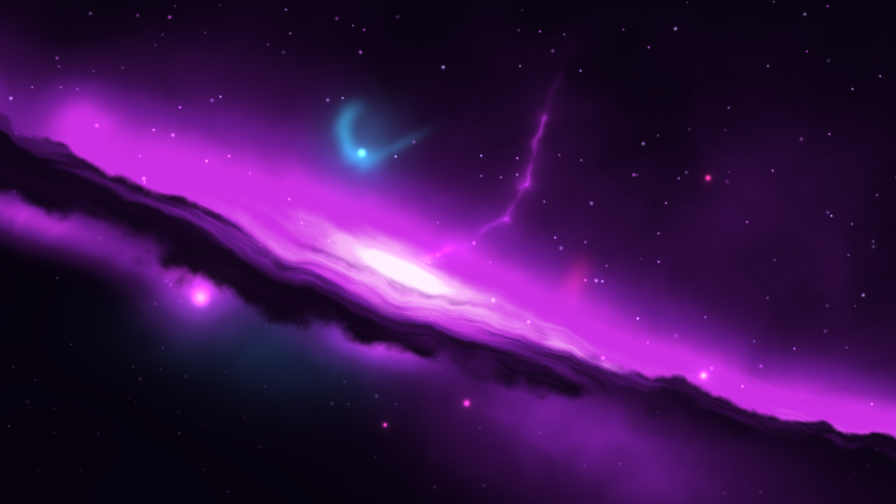
Write a Shadertoy shader that draws this background.

```glsl
const vec3 NIGHT = vec3(0.022, 0.005, 0.05);
const vec3 PLUM = vec3(0.19, 0.04, 0.26);
const vec3 VIOLET = vec3(0.42, 0.10, 0.57);
const vec3 MAGENTA = vec3(0.80, 0.19, 0.90);
const vec3 BLUSH = vec3(0.96, 0.67, 0.97);
const vec3 TEAL = vec3(0.16, 0.50, 0.54);

float hash(vec2 p) {
    vec3 q = fract(vec3(p.xyx) * 0.1031);
    q += dot(q, q.yzx + 33.33);
    return fract((q.x + q.y) * q.z);
}

float noise(vec2 p) {
    vec2 i = floor(p), f = fract(p);
    f = f * f * (3.0 - 2.0 * f);
    return mix(mix(hash(i), hash(i + vec2(1, 0)), f.x),
               mix(hash(i + vec2(0, 1)), hash(i + vec2(1, 1)), f.x), f.y);
}

float fbm(vec2 p) {
    float sum = 0.0, amp = 0.5;
    for (int i = 0; i < 5; i++) {
        sum += amp * noise(p);
        p = mat2(1.6, 1.2, -1.2, 1.6) * p + 7.3;
        amp *= 0.5;
    }
    return sum;
}

// Soft elliptical glow, tilted by angle
float blob(vec2 p, vec2 center, vec2 radii, float angle) {
    float c = cos(angle), s = sin(angle);
    vec2 q = mat2(c, -s, s, c) * (p - center) / radii;
    return exp(-dot(q, q));
}

float segment(vec2 p, vec2 a, vec2 b) {
    vec2 pa = p - a, ba = b - a;
    return length(pa - ba * clamp(dot(pa, ba) / dot(ba, ba), 0.0, 1.0));
}

// Small bright point with a faint halo
float spark(vec2 p, vec2 center, float radius) {
    float d = length(p - center) / radius;
    return exp(-d * d) + 0.25 * exp(-d * 0.6);
}

vec3 ramp(float t) {
    vec3 c = mix(NIGHT, PLUM, smoothstep(0.0, 0.27, t));
    c = mix(c, VIOLET, smoothstep(0.22, 0.52, t));
    c = mix(c, MAGENTA, smoothstep(0.45, 0.78, t));
    c = mix(c, BLUSH, smoothstep(0.85, 1.2, t));
    return mix(c, vec3(1.0, 0.93, 1.0), smoothstep(1.2, 1.5, t));
}

float ridge(float x) {
    return 0.769 - 0.47 * x + 0.056 * x * x;
}

vec3 starLayer(vec2 p, float cells, float density, float radius) {
    vec2 id = floor(p * cells);
    float seed = hash(id + cells);
    vec2 center = (id + 0.2 + 0.6 * vec2(hash(id + 3.7), hash(id + 9.1))) / cells;
    float light = step(1.0 - density, seed) * (0.2 + 0.6 * hash(id + 5.5));
    vec3 tint = mix(vec3(0.9, 0.35, 0.95), vec3(0.75, 0.75, 1.0), hash(id + 1.9));
    float d = length(p - center) / radius;
    return tint * light * exp(-d * d);
}

// Light above the ridge, as a brightness for the ramp
float skyLight(vec2 p, float h, float cloud, float streak) {
    float left = smoothstep(-0.05, 0.45, p.x);
    float width = mix(0.13, 0.18, left) - 0.06 * smoothstep(0.8, 1.7, p.x);
    width += 0.05 * blob(p, vec2(0.65, 0.6), vec2(0.4), 0.0);
    float up = max(h, 0.0) / width;
    float t = 0.04 + 0.64 * exp(-up * up) * mix(0.62, 1.0, left);
    t += 0.17 * exp(-max(h, 0.0) / 0.28) * (0.5 + cloud) * mix(0.5, 1.0, left);
    t += 0.10 * blob(p, vec2(1.45, 0.55), vec2(0.4, 0.3), -0.3) * cloud * 2.0;
    t += 0.22 * blob(p, vec2(0.16, 0.77), vec2(0.06, 0.08), 0.4) * cloud * 2.0;
    t += 0.22 * blob(p, vec2(0.75, 0.49), vec2(0.38, 0.08), -0.42);
    t += 0.60 * blob(p, vec2(0.80, 0.463), vec2(0.11, 0.030), -0.45);
    t += (cloud - 0.5) * 0.28 * exp(-up * 0.5);
    return t + (streak - 0.48) * 0.45 * exp(-up * up * 6.0) * smoothstep(0.3, 0.7, p.x);
}

// Haze under the dust band
float underLight(vec2 p, float cloud) {
    float t = 0.02 + 0.75 * blob(p, vec2(0.08, 0.56), vec2(0.33, 0.05), -0.30);
    t += 0.45 * blob(p, vec2(0.39, 0.42), vec2(0.10, 0.08), -0.2);
    t += 0.50 * blob(p, vec2(0.74, 0.325), vec2(0.14, 0.05), -0.2);
    t += 0.34 * blob(p, vec2(1.08, 0.19), vec2(0.26, 0.11), -0.35);
    t += 0.22 * blob(p, vec2(1.30, 0.04), vec2(0.45, 0.16), -0.2);
    return t * (0.5 + cloud);
}

void mainImage(out vec4 fragColor, in vec2 fragCoord) {
    vec2 p = fragCoord / iResolution.y;
    float cloud = fbm(p * 4.0 + fbm(p * 3.0 + 5.0) * 1.5);
    float h = p.y - ridge(p.x);
    float streak = fbm(vec2(p.x * 3.5, h * 38.0 + fbm(p * 5.0) * 4.0));
    float middle = exp(-pow((p.x - 0.76) / 0.36, 2.0));

    // Sky and lower haze
    vec3 sky = ramp(skyLight(p, h, cloud, streak));
    vec3 under = ramp(underLight(p, cloud));
    under += vec3(0.05, 0.10, 0.16) * blob(p, vec2(0.53, 0.31), vec2(0.23, 0.10), -0.2) * cloud * 2.0;

    // Dust band with lit streaks
    float rough = (fbm(p * 9.0) - 0.48) * 0.10;
    float thickness = mix(0.13, 0.04, smoothstep(0.65, 1.3, p.x));
    float top = h + rough * mix(1.0, 0.4, middle) + (streak - 0.48) * 0.09 * middle;
    float edge = mix(0.008, 0.032, middle);
    float above = smoothstep(-edge, edge, top + 0.015 * middle);
    float inBand = smoothstep(-thickness - 0.025, -thickness + 0.015, h + rough * 1.5);
    float lit = 0.10 + (0.25 + 0.5 * middle) * smoothstep(0.32, 0.72, streak) * smoothstep(-0.13, 0.01, h);
    lit += 0.32 * middle * smoothstep(-0.09, 0.01, h);
    vec3 color = mix(mix(under, ramp(lit), inBand), sky, above);

    // Teal crescent cloud
    vec2 t = p - vec2(0.735, 0.745) + (cloud - 0.5) * 0.07;
    float arc = exp(-pow((length(t * vec2(1.0, 0.85)) - 0.046) / 0.017, 2.0));
    arc *= smoothstep(0.035, -0.035, t.x + t.y * 0.35);
    float teal = 0.6 * arc * (0.3 + 1.3 * cloud);
    teal += 0.5 * blob(p, vec2(0.72, 0.715), vec2(0.08, 0.075), 0.0) * (0.4 + cloud);
    teal += 0.40 * blob(p, vec2(0.80, 0.715), vec2(0.055, 0.012), 0.5) * (0.3 + cloud);
    color = mix(color, color * vec3(0.4, 1.0, 0.8), min(teal, 1.0));
    color += TEAL * teal + vec3(0.3, 0.7, 0.7) * spark(p, vec2(0.718, 0.697), 0.007);

    // Filament rising from the core
    vec2 path[6] = vec2[6](vec2(0.81, 0.475), vec2(0.91, 0.522), vec2(1.01, 0.56),
                           vec2(1.042, 0.63), vec2(1.076, 0.757), vec2(1.125, 0.91));
    vec2 bent = p + (vec2(fbm(p * 14.0), fbm(p * 14.0 + 8.0)) - 0.48) * 0.05;
    float patchy = smoothstep(0.3, 0.65, fbm(p * 16.0 + 2.0));
    for (int i = 0; i < 5; i++) {
        float d = segment(bent, path[i], path[i + 1]);
        float power = i == 4 ? 0.10 : (i == 3 ? 0.42 : 0.25);
        color += MAGENTA * power * (exp(-d / 0.006) * patchy + 0.3 * exp(-d / 0.025));
    }

    // Scattered stars and brighter sparks
    float open = mix(0.3, 1.0, above) * (1.0 - inBand * (1.0 - above));
    color += open * (starLayer(p, 13.0, 0.2, 0.0032) + starLayer(p + 0.37, 24.0, 0.15, 0.0022));
    color += vec3(1.0, 0.45, 0.85) * spark(p, vec2(0.398, 0.41), 0.014);
    color += vec3(0.95, 0.55, 0.95) * spark(p, vec2(1.396, 0.255), 0.006);
    color += vec3(0.9, 0.2, 0.5) * spark(p, vec2(1.405, 0.647), 0.005);
    color += vec3(0.8, 0.2, 0.6) * (spark(p, vec2(0.926, 0.2), 0.006) + spark(p, vec2(0.764, 0.157), 0.004));
    color += vec3(0.3, 0.04, 0.08) * blob(p, vec2(1.146, 0.451), vec2(0.025, 0.04), -0.4) * cloud * 1.5;
    fragColor = vec4(clamp(color, 0.0, 1.0), 1.0);
}
```
